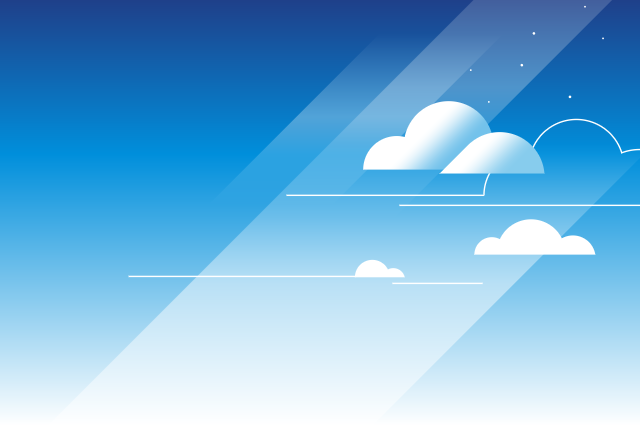
Give the GLSL for this background, as a Shadertoy shader.

```glsl
// Daytime sky: a vertical gradient crossed by slanted light beams, with flat
// clouds, thin horizon strokes and a few stars. Shapes are distance functions
// in units of the canvas height, layered from back to front.

const vec3 NIGHT_BLUE = vec3(0.12, 0.25, 0.54);
const vec3 DEEP_BLUE  = vec3(0.00, 0.56, 0.86);
const vec3 SHADE_BLUE = vec3(0.45, 0.76, 0.92);
const vec3 PALE_BLUE  = vec3(0.53, 0.80, 0.93);
const vec3 WHITE      = vec3(1.0);
const float STROKE    = 0.0016;

// Antialiased coverage of a signed distance
float cover(float d) {
    return clamp(0.5 - d * iResolution.y, 0.0, 1.0);
}

// Circle packed as centre and radius
float circle(vec2 p, vec3 c) {
    return length(p - c.xy) - c.z;
}

float lobes(vec2 p, vec3 a, vec3 b, vec3 c) {
    return min(circle(p, a), min(circle(p, b), circle(p, c)));
}

// Lobes cut flat at the base height
float cloud(vec2 p, float base, vec3 a, vec3 b, vec3 c) {
    return max(lobes(p, a, b, c), base - p.y);
}

// Dome whose left flank runs down along its 45 degree tangent
float slopedCloud(vec2 p, float base, vec3 dome) {
    vec2 q = p - dome.xy;
    float flank = max((q.y - q.x) * 0.7071 - dome.z, (q.x + q.y) * 0.7071);
    return max(min(circle(p, dome), flank), base - p.y);
}

float stroke(vec2 p, float y, float x0, float x1) {
    return cover(max(abs(p.y - y) - STROKE, max(x0 - p.x, p.x - x1)));
}

// Diagonal band between two offsets of x - y
float beam(vec2 p, float lo, float hi) {
    float across = p.x - p.y;
    return cover(max(lo - across, across - hi) * 0.7071);
}

// Rises from low to peak, then falls to zero at high
float swell(float y, float low, float peak, float high) {
    return clamp(min((y - low) / (peak - low), (high - y) / (high - peak)), 0.0, 1.0);
}

vec3 sky(float y) {
    vec3 lower = mix(WHITE, DEEP_BLUE, clamp((y - 0.023) / 0.623, 0.0, 1.0));
    return mix(lower, NIGHT_BLUE, clamp((y - 0.646) / 0.354, 0.0, 1.0));
}

// Alternating steps spread the stars down the upper right
float stars(vec2 p) {
    float light = 0.0;
    for (int k = 0; k < 7; k++) {
        float i = float(k);
        float odd = mod(i, 2.0);
        float sway = sin(i * 1.5708);
        vec2 centre = vec2(1.0728 + 0.3448 * fract(0.78 + 0.56 * i) + 0.0345 * sway,
                           0.9847 - 0.0364 * i - 0.0249 * odd);
        light = max(light, cover(circle(p, vec3(centre, mix(0.0019, 0.0029, odd)))));
    }
    return light;
}

void mainImage(out vec4 fragColor, in vec2 fragCoord) {
    vec2 p = fragCoord / iResolution.y;
    float across = p.x - p.y;
    vec3 col = sky(p.y);

    // Light beams
    col = mix(col, WHITE, 0.30 * beam(p, -0.052, 0.232) * swell(p.y, 0.531, 0.732, 0.923));
    col = mix(col, WHITE, 0.27 * beam(p, 0.086, 0.404) * swell(p.y, 0.500, 0.799, 1.300));
    col = mix(col, WHITE, 0.47 * beam(p, 0.086, 0.830) * clamp((0.67 - p.y) / 0.32, 0.0, 1.0));

    col = mix(col, WHITE, stars(p));

    // Outlined cloud and horizon strokes
    float outline = abs(lobes(p, vec3(1.215, 0.552, 0.105), vec3(1.322, 0.617, 0.109),
                              vec3(1.467, 0.540, 0.117))) - STROKE;
    float lines = cover(max(outline, 0.552 - p.y));
    lines = max(lines, stroke(p, 0.552, 0.657, 1.110));
    lines = max(lines, stroke(p, 0.529, 0.916, iResolution.x / iResolution.y + 0.1));
    lines = max(lines, stroke(p, 0.366, 0.295, 0.816));
    lines = max(lines, stroke(p, 0.350, 0.900, 1.107));
    col = mix(col, WHITE, lines);

    // Large shaded clouds
    vec3 crown = vec3(1.029, 0.665, 0.103);
    float back = cloud(p, 0.611, vec3(0.910, 0.611, 0.077), crown, crown);
    col = mix(col, mix(WHITE, SHADE_BLUE, smoothstep(0.274, 0.404, across)), cover(back));
    float front = slopedCloud(p, 0.602, vec3(1.146, 0.594, 0.103));
    col = mix(col, mix(WHITE, PALE_BLUE, smoothstep(0.437, 0.561, across)), cover(front));

    // Small white clouds
    float right = cloud(p, 0.416, vec3(1.128, 0.416, 0.040), vec3(1.218, 0.418, 0.079),
                        vec3(1.314, 0.408, 0.052));
    vec3 puff = vec3(0.902, 0.358, 0.027);
    float left = cloud(p, 0.364, vec3(0.854, 0.364, 0.040), puff, puff);
    col = mix(col, WHITE, cover(min(left, right)));

    fragColor = vec4(col, 1.0);
}
```
